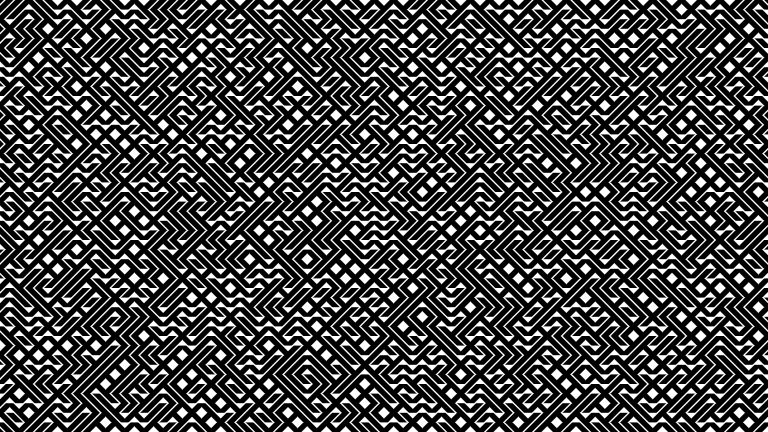
Reproduce this pattern procedurally as a Shadertoy shader.

```glsl
// Draws a random maze of thick black diagonal strokes, cut flat at each row, on white.

const float ROWS = 45.0;        // cells over the canvas height
const float HALF_STROKE = 0.4;  // half of the horizontal stroke width, in cells
const float RISING_SHARE = 0.5; // share of cells whose stroke leans right
const float EDGE_PIXELS = 1.0;  // width of the smoothed edge
const vec3 INK = vec3(0.0);
const vec3 PAPER = vec3(1.0);

// Integer hash of a cell, from 0 to 1
float hash(ivec2 cell) {
    uvec2 q = uvec2(cell + 4096) * uvec2(1597334673u, 3812015801u);
    uint n = (q.x ^ q.y) * 1597334673u;
    n = (n ^ (n >> 15)) * 2246822519u;
    n ^= n >> 13;
    return float(n >> 8) / 16777216.0;
}

// Share of paper seen at p when only the strokes of one row are drawn
float rowPaper(vec2 p, float row, float edge) {
    float column = floor(p.x);
    float height = clamp(p.y - row, 0.0, 1.0);
    float nearest = 2.0;
    // Strokes of the side neighbours reach into this cell
    for (int i = -1; i <= 1; i++) {
        float cellX = column + float(i);
        bool rising = hash(ivec2(int(cellX), int(row))) < RISING_SHARE;
        float strokeX = cellX + (rising ? height : 1.0 - height);
        nearest = min(nearest, abs(p.x - strokeX));
    }
    // Horizontal gap to perpendicular distance for a 45 degree stroke
    float dist = (nearest - HALF_STROKE) * sqrt(0.5);
    return clamp(0.5 + dist / edge, 0.0, 1.0);
}

void mainImage(out vec4 fragColor, in vec2 fragCoord) {
    float scale = ROWS / iResolution.y;
    vec2 p = fragCoord * scale;
    float edge = EDGE_PIXELS * scale;

    // Blend the two rows that meet at the nearest boundary
    float boundary = floor(p.y + 0.5);
    float below = rowPaper(p, boundary - 1.0, edge);
    float above = rowPaper(p, boundary, edge);
    float side = clamp(0.5 + (p.y - boundary) / edge, 0.0, 1.0);

    fragColor = vec4(mix(INK, PAPER, mix(below, above, side)), 1.0);
}
```
